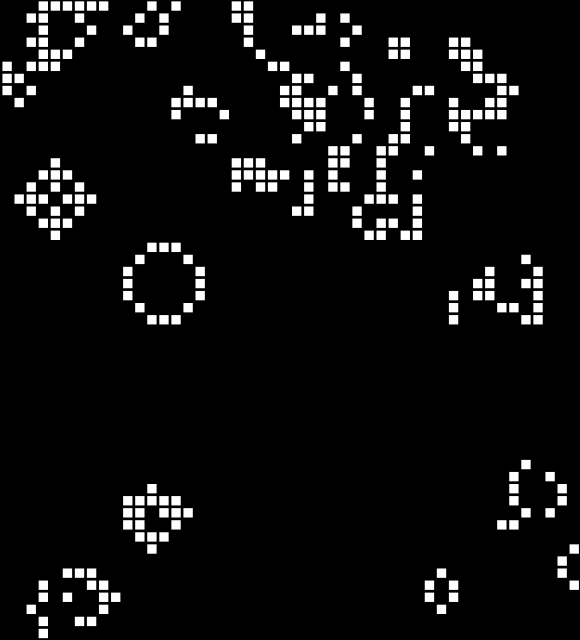
Reproduce this pattern procedurally as a Shadertoy shader.

```glsl
// Draws a late generation of Conway's Game of Life as white squares on black.

const float ROWS = 53.04;          // cells over the canvas height
const float HALF_SIDE = 0.388;     // half the side of a square, in cells
const int GENERATIONS = 8;
const int WINDOW = 2 * GENERATIONS + 1;
const vec3 DEAD_COLOR = vec3(0.0);
const vec3 LIVE_COLOR = vec3(0.995);

// Integer hash of a cell to the range 0..1
float hash(ivec2 cell, uint salt) {
    uint h = uint(cell.x + 99) * 374761393u + uint(cell.y + 99) * 668265263u + salt * 97471u;
    h = (h ^ (h >> 13)) * 1274126177u;
    h ^= h >> 16;
    return float(h & 65535u) / 65536.0;
}

// One round patch of seed cells inside some tiles of a coarse grid
bool inPatch(vec2 cell, float tileSize, float share) {
    vec2 tile = floor(cell / tileSize);
    ivec2 id = ivec2(tile);
    float radius = mix(1.4, 2.9, hash(id, 1u));
    vec2 jitter = vec2(hash(id, 2u), hash(id, 3u));
    vec2 center = tile * tileSize + mix(vec2(radius), vec2(tileSize - radius), jitter);
    return hash(id, 4u) < share && distance(cell, center) < radius;
}

// Wide colony in the upper part of the board
bool inColony(vec2 cell, vec2 center, vec2 radii) {
    return length((cell - center) / radii) < 1.0;
}

// Random starting state of one cell
bool seeded(ivec2 cell) {
    if (hash(cell, 7u) > 0.45) return false;
    vec2 c = vec2(cell);
    return inColony(c, vec2(27.0, 42.0), vec2(13.0, 8.0)) || inPatch(c, 8.0, 0.5);
}

// Life rule for a whole row of bits at once, using binary adders
uint nextRow(uint above, uint row, uint below) {
    uint aL = above << 1, aR = above >> 1;
    uint bL = below << 1, bR = below >> 1;
    uint rL = row << 1, rR = row >> 1;
    uint aOnes = aL ^ above ^ aR, aTwos = (aL & above) | (aR & (aL ^ above));
    uint bOnes = bL ^ below ^ bR, bTwos = (bL & below) | (bR & (bL ^ below));
    uint rOnes = rL ^ rR, rTwos = rL & rR;
    uint ones = aOnes ^ bOnes ^ rOnes;
    uint carry = (aOnes & bOnes) | (rOnes & (aOnes ^ bOnes));
    uint oneOrThree = aTwos ^ bTwos ^ rTwos ^ carry;
    uint crowded = (aTwos & bTwos) | (rTwos & carry);
    return (row | ones) & oneOrThree & ~crowded;
}

// Evolves the neighbourhood that can influence a cell, returns its final state
bool alive(ivec2 cell) {
    uint rows[WINDOW];
    for (int y = 0; y < WINDOW; y++) {
        rows[y] = 0u;
        for (int x = 0; x < WINDOW; x++) {
            if (seeded(cell + ivec2(x, y) - GENERATIONS)) rows[y] |= 1u << uint(x);
        }
    }
    for (int g = 0; g < GENERATIONS; g++) {
        uint above = rows[0];
        for (int y = 1; y < WINDOW - 1; y++) {
            uint row = rows[y];
            rows[y] = nextRow(above, row, rows[y + 1]);
            above = row;
        }
    }
    return ((rows[GENERATIONS] >> uint(GENERATIONS)) & 1u) == 1u;
}

// Antialiased coverage of a centred square
float squareCoverage(vec2 local, float halfSide, float pixel) {
    vec2 edge = clamp((halfSide - abs(local)) / pixel + 0.5, 0.0, 1.0);
    return edge.x * edge.y;
}

void mainImage(out vec4 fragColor, in vec2 fragCoord) {
    float pixel = ROWS / iResolution.y;
    vec2 board = fragCoord * pixel - vec2(0.09, 0.04);
    float coverage = squareCoverage(fract(board) - 0.5, HALF_SIDE, pixel);

    // Gaps between squares need no simulation
    if (coverage > 0.0 && !alive(ivec2(floor(board)))) coverage = 0.0;
    fragColor = vec4(mix(DEAD_COLOR, LIVE_COLOR, coverage), 1.0);
}
```
